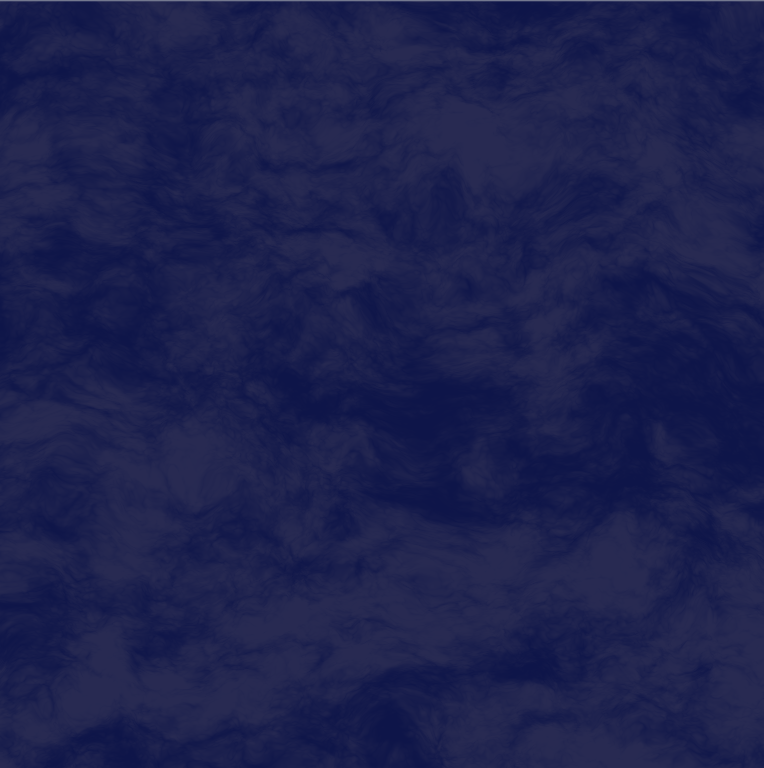
Write a Shadertoy shader that draws this texture.

```glsl
// Dark navy crumpled surface: warped cloudy patches with fine creases.

const vec3 DEEP_NAVY  = vec3(0.056, 0.083, 0.286);
const vec3 DUSTY_BLUE = vec3(0.157, 0.166, 0.322);
const vec3 PALE_RIM   = vec3(0.45, 0.47, 0.56);
const mat2 TURN = mat2(0.8, 0.6, -0.6, 0.8);

float hash(vec2 p) {
    return fract(sin(dot(p, vec2(127.1, 311.7))) * 43758.5453);
}

// Smoothly interpolated lattice noise, 0 to 1
float noise(vec2 p) {
    vec2 cell = floor(p);
    vec2 f = fract(p);
    vec2 w = f * f * f * (f * (f * 6.0 - 15.0) + 10.0);
    float low  = mix(hash(cell), hash(cell + vec2(1.0, 0.0)), w.x);
    float high = mix(hash(cell + vec2(0.0, 1.0)), hash(cell + vec2(1.0)), w.x);
    return mix(low, high, w.y);
}

// Layered noise, normalised to 0 to 1
float fbm(vec2 p, int octaves, float gain) {
    float sum = 0.0, total = 0.0, amplitude = 1.0;
    for (int i = 0; i < octaves; i++) {
        sum += amplitude * noise(p);
        total += amplitude;
        amplitude *= gain;
        p = TURN * p * 2.03 + 17.3;
    }
    return sum / total;
}

// Layered folded noise: zero along sharp creases
float creases(vec2 p, int octaves, float gain) {
    float sum = 0.0, total = 0.0, amplitude = 1.0;
    for (int i = 0; i < octaves; i++) {
        sum += amplitude * abs(2.0 * noise(p) - 1.0);
        total += amplitude;
        amplitude *= gain;
        p = TURN * p * 1.93 + 9.7;
    }
    return sum / total;
}

// Displaces a point by two independent noise fields
vec2 warp(vec2 p, float scale, float amount) {
    vec2 q = p * scale;
    vec2 shift = vec2(fbm(q + 3.1, 4, 0.5), fbm(q + 41.7, 4, 0.5));
    return p + amount * (shift - 0.5);
}

void mainImage(out vec4 fragColor, in vec2 fragCoord) {
    vec2 uv = fragCoord / iResolution.y;

    // Broad patches stretched sideways, folded by two warps
    vec2 bent = warp(uv, 4.0, 0.12);
    vec2 folded = warp(bent, 14.0, 0.05);
    float patches = fbm(folded * vec2(4.2, 7.4) + 5.2, 6, 0.6);

    // Fine wrinkles, gently bent so they stay crisp
    vec2 rippled = warp(bent, 24.0, 0.022);
    float wrinkles = creases(rippled * vec2(12.0, 20.0) + 2.6, 5, 0.78);

    float height = patches + 0.72 * (wrinkles - 0.33);
    float light = smoothstep(0.22, 0.86, height);
    vec3 color = mix(DEEP_NAVY, DUSTY_BLUE, light);

    // Thin pale line along the top edge
    float rim = smoothstep(0.9975, 0.9990, uv.y);
    color = mix(color, PALE_RIM, rim);

    fragColor = vec4(color, 1.0);
}
```
